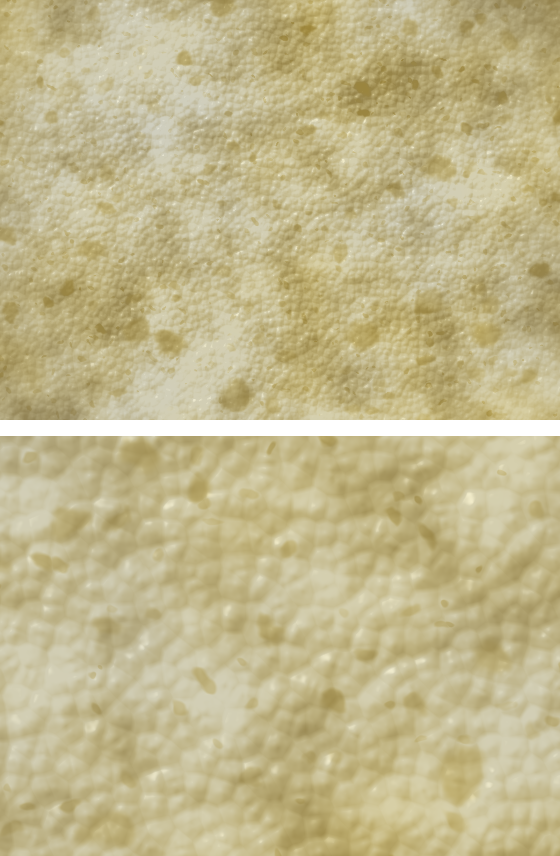
Top: the whole. Bottom: its middle third, enlarged.
Give the GLSL for this texture, as a Shadertoy shader.

```glsl
// Close-up of a pale sponge crumb: soft clumps, ragged pores and fine lit grains.
#define PORE_COLOR  vec3(0.57, 0.50, 0.28)
#define CRUMB_COLOR vec3(0.74, 0.69, 0.49)
#define LIGHT_COLOR vec3(0.83, 0.81, 0.69)
#define BRIGHTNESS  0.62
#define CLUMP_SCALE 3.2
#define LUMP_SCALE  13.0
#define GRAIN_SCALE 58.0
#define RELIEF      0.95
#define PORE_DEPTH  0.42
#define WARMTH      0.20

float hash(vec2 p) {
    return fract(sin(dot(p, vec2(127.1, 311.7))) * 43758.545);
}

vec2 hash2(vec2 p) {
    return vec2(hash(p), hash(p + 57.3));
}

float noise(vec2 p) {
    vec2 i = floor(p), f = fract(p);
    f = f * f * (3.0 - 2.0 * f);
    return mix(mix(hash(i), hash(i + vec2(1, 0)), f.x),
               mix(hash(i + vec2(0, 1)), hash(i + vec2(1, 1)), f.x), f.y);
}

float fbm(vec2 p) {
    float sum = 0.0, amp = 0.533;
    for (int k = 0; k < 4; k++) {
        sum += amp * noise(p);
        p = mat2(1.6, 1.2, -1.2, 1.6) * p + 17.7;
        amp *= 0.5;
    }
    return sum;
}

// Distance to the nearest scattered grain centre
float grainDistance(vec2 p) {
    vec2 cell = floor(p);
    float nearest = 2.0;
    for (int y = -1; y <= 1; y++)
    for (int x = -1; x <= 1; x++) {
        vec2 c = cell + vec2(x, y);
        nearest = min(nearest, length(c + hash2(c) - p));
    }
    return nearest;
}

// Coverage of soft round holes, present in a share of the cells
float pores(vec2 p, float share) {
    vec2 cell = floor(p);
    float cover = 0.0;
    for (int y = -1; y <= 1; y++)
    for (int x = -1; x <= 1; x++) {
        vec2 c = cell + vec2(x, y);
        float radius = mix(0.12, 0.34, pow(hash(c + 9.1), 1.5));
        float d = length((c + hash2(c) - p) * vec2(0.9, 1.1));
        float hole = 1.0 - smoothstep(radius * 0.55, radius * 1.15, d);
        float depth = mix(0.45, 1.0, hash(c + 31.7));
        cover = max(cover, hole * depth * step(hash(c + 4.3), share));
    }
    return cover;
}

float crumbHeight(vec2 p) {
    return fbm(p * 30.0) + 0.5 * (1.0 - grainDistance(p * GRAIN_SCALE));
}

void mainImage(out vec4 fragColor, in vec2 fragCoord) {
    vec2 uv = fragCoord / iResolution.xy;
    vec2 p = fragCoord / iResolution.y;

    // Ragged outlines for everything that follows
    vec2 warp = vec2(fbm(p * 26.0), fbm(p * 26.0 + 41.0)) - 0.5;
    vec2 ragged = p + 0.035 * warp;

    // Broad clumps, stretched along the rising diagonal
    vec2 slanted = mat2(0.8, -0.6, 0.6, 0.8) * ragged * vec2(1.0, 1.0);
    float clumps = fbm(slanted * CLUMP_SCALE * vec2(0.8, 1.3)) - 0.5;
    float lumps = fbm(ragged * LUMP_SCALE + 5.0) - 0.5;

    // Fine grains lit from the upper left, softer toward the rim
    float rim = length((uv - 0.5) * vec2(1.0, 0.9));
    float focus = 1.0 - 0.5 * smoothstep(0.3, 0.65, rim);
    float height = crumbHeight(p);
    float relief = height - crumbHeight(p + vec2(-0.003, 0.004));
    float grains = RELIEF * relief + 0.22 * (height - 0.75);

    // Holes of three sizes
    float holes = pores(ragged * 8.0, 0.28);
    holes = max(holes, 0.85 * pores(ragged * 17.0 + 3.7, 0.30));
    holes = max(holes, 0.65 * pores(ragged * 36.0 + 8.2, 0.28));

    float tone = BRIGHTNESS + 0.95 * clumps + 0.95 * lumps;
    tone += grains * focus * (1.0 - 0.6 * holes);
    tone -= PORE_DEPTH * holes * mix(0.7, 1.0, focus);
    tone -= 0.28 * smoothstep(0.35, 0.72, rim);
    tone = clamp(tone, 0.0, 1.0);

    // Tone ramp with drifting warmth and a few moist glints
    vec3 color = mix(PORE_COLOR, CRUMB_COLOR, smoothstep(-0.15, 0.62, tone));
    color = mix(color, LIGHT_COLOR, smoothstep(0.42, 1.0, tone));
    float warm = fbm(p * 4.0 + 23.0) - 0.5 + 0.25 * (holes - 0.1);
    color += WARMTH * warm * vec3(0.30, 0.05, -0.85);
    color += 0.12 * focus * smoothstep(0.16, 0.34, relief);

    fragColor = vec4(color, 1.0);
}
```
